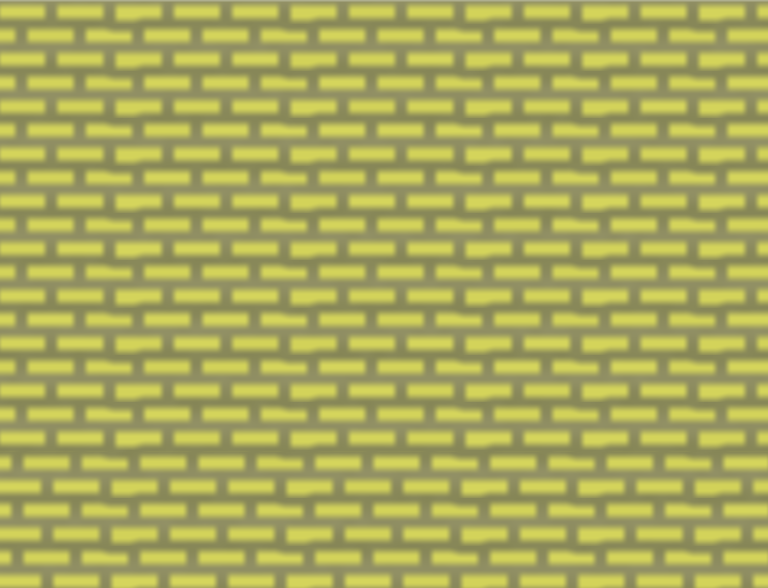
Write a WebGL 1 fragment shader that draws this pattern.

```glsl
precision highp float;
uniform vec2 u_resolution;

// Lengths are fractions of the canvas height
const vec2 PITCH = vec2(0.0992, 0.04026);
const vec2 HALF_BRICK = vec2(0.0391, 0.0107);
const vec2 BLUR = vec2(0.0075, 0.0092);
const float FIRST_CENTRE = 0.0374;
const float SEAM_DEPTH = 0.768;
const vec2 SEAM_SHIFT = vec2(-0.0068, 0.0022);
const float WEAR = 0.0040;

const vec3 GROUT_DARK = vec3(0.53, 0.53, 0.345);
const vec3 GROUT_GREY = vec3(0.565, 0.56, 0.39);
const vec3 BRICK = vec3(0.83, 0.83, 0.355);
const vec3 TOP_EDGE = vec3(0.69, 0.69, 0.56);

float hash(vec2 p) {
  vec3 q = fract(vec3(p.xyx) * 0.1031);
  q += dot(q, q.yzx + 33.33);
  return fract((q.x + q.y) * q.z);
}

float valueNoise(vec2 p) {
  vec2 cell = floor(p);
  vec2 f = fract(p);
  f = f * f * (3.0 - 2.0 * f);
  float low = mix(hash(cell), hash(cell + vec2(1.0, 0.0)), f.x);
  float high = mix(hash(cell + vec2(0.0, 1.0)), hash(cell + 1.0), f.x);
  return mix(low, high, f.y);
}

// 1 inside the limit, 0 outside, fading over twice the blur
float softInside(float distance, float limit, float blur) {
  return 1.0 - smoothstep(limit - blur, limit + blur, distance);
}

// Every third brick is worn, then every second near the right side
float isWorn(float column) {
  float phase = column < 8.5 ? mod(column + 1.0, 3.0) : mod(column, 2.0);
  return 1.0 - step(0.5, phase);
}

// local: offset from the brick centre, with y pointing down
float brickMask(vec2 local, float worn, float oddRow) {
  float rightPart = smoothstep(-0.012, 0.012, local.x);
  float sag = WEAR * worn * (1.0 - oddRow) * (1.0 - rightPart);
  float chip = WEAR * worn * oddRow * rightPart;
  float sides = softInside(abs(local.x), HALF_BRICK.x, BLUR.x);
  float top = softInside(-local.y, HALF_BRICK.y - chip, BLUR.y);
  float bottom = softInside(local.y, HALF_BRICK.y + sag, BLUR.y);
  return sides * top * bottom;
}

vec3 wall(vec2 p) {
  // Courses below the seam are slightly displaced
  p -= SEAM_SHIFT * step(SEAM_DEPTH, p.y);

  // Running bond
  float course = p.y / PITCH.y;
  float row = floor(course);
  float oddRow = mod(row, 2.0);
  float x = (p.x - FIRST_CENTRE) / PITCH.x - 0.49 * oddRow + 0.5;
  float column = floor(x);
  vec2 local = (vec2(fract(x), fract(course)) - 0.5) * PITCH;

  // Worn bricks line up diagonally between even and odd courses
  float mask = brickMask(local, isWorn(column + oddRow), oddRow);

  // Alternate bed joints are greyer, with faint blotches
  float greyness = 0.5 + 0.5 * cos(3.14159 * course);
  float blotch = valueNoise(p * 45.0) - 0.5;
  vec3 grout = mix(GROUT_DARK, GROUT_GREY, greyness) + 0.015 * blotch;
  vec3 brick = BRICK + 0.012 * (hash(vec2(column, row) + 7.0) - 0.5);
  return mix(grout, brick, mask);
}

void main() {
  vec2 p = gl_FragCoord.xy / u_resolution.y;
  p.y = 1.0 - p.y;
  vec3 colour = wall(p);

  // Pale strip along the top
  colour = mix(colour, TOP_EDGE, softInside(p.y, 0.0025, 0.002));
  gl_FragColor = vec4(colour, 1.0);
}
```
